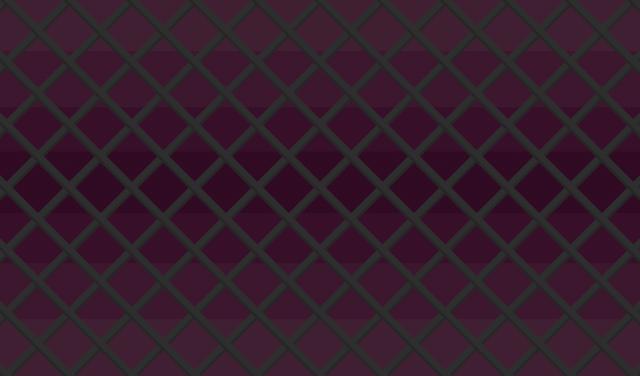
A Shadertoy shader for this pattern:

```glsl
const float ROWS = 6.0;            // lattice repeats per canvas height
const float DITHER_ROWS = 300.0;   // dither cells per canvas height
const float BAR_HALF = 0.1;        // half of bar plus shadow, in repeats
const float SHADOW = 0.061;        // shaded lower edge, in repeats

const vec3 PLUM = vec3(0.25, 0.12, 0.20);
const vec3 WINE = vec3(0.22, 0.06, 0.16);
const vec3 DEEP = vec3(0.16, 0.02, 0.11);
const vec3 BAR_LIGHT = vec3(0.18);
const vec3 BAR_DARK = vec3(0.15);

float edge(float d, float width) {
    return clamp(d / width + 0.5, 0.0, 1.0);
}

// Integral of a square wave of period 2
vec2 triangleWave(vec2 p) {
    return abs(fract(p * 0.5) * 2.0 - 1.0);
}

// Box-filtered checkerboard, 0 to 1
float checker(vec2 p, float width) {
    vec2 wave = (triangleWave(p + 0.5 * width) - triangleWave(p - 0.5 * width)) / width;
    return 0.5 - 0.5 * wave.x * wave.y;
}

// Horizontal bands, measured down from the top
vec3 bands(float depth, float dither, float pixel) {
    vec3 plumWine = mix(PLUM, WINE, dither);
    vec3 wineDeep = mix(WINE, DEEP, dither);
    vec3 color = PLUM;
    color = mix(color, plumWine, edge(depth - 0.136, pixel));
    color = mix(color, WINE, edge(depth - 0.285, pixel));
    color = mix(color, wineDeep, edge(depth - 0.403, pixel));
    color = mix(color, WINE, edge(depth - 0.567, pixel));
    color = mix(color, plumWine, edge(depth - 0.700, pixel));
    return mix(color, PLUM, edge(depth - 0.849, pixel));
}

// One family of parallel bars, shaded along the lower side
vec3 layBars(vec3 below, float across, float width) {
    float d = fract(across + 0.5) - 0.5;
    float cover = edge(BAR_HALF - abs(d), width);
    float lit = edge(d + BAR_HALF - SHADOW, width);
    return mix(below, mix(BAR_DARK, BAR_LIGHT, lit), cover);
}

void mainImage(out vec4 fragColor, in vec2 fragCoord) {
    float pixel = 1.0 / iResolution.y;
    vec2 uv = fragCoord * pixel;
    vec2 p = (fragCoord - 0.5 * iResolution.xy) * pixel;

    float dither = checker(uv * DITHER_ROWS, DITHER_ROWS * pixel);
    vec3 color = bands(1.0 - uv.y, dither, pixel);

    // Rising bars pass under the falling ones
    float width = 1.414 * ROWS * pixel;
    color = layBars(color, (p.y - p.x) * ROWS, width);
    color = layBars(color, (p.y + p.x) * ROWS, width);

    fragColor = vec4(color, 1.0);
}
```
